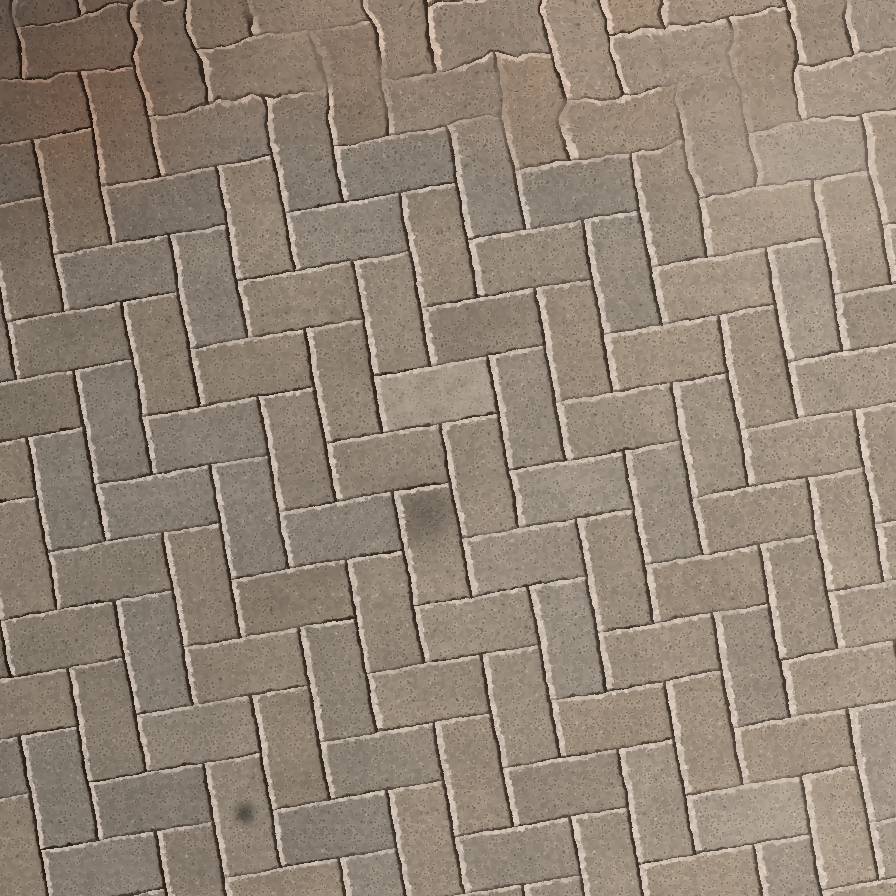
Give the GLSL for this texture, as a WebGL 1 fragment shader.

```glsl
precision highp float;
// Weathered herringbone brick paving, tilted, with sandy joints and a smeared upper edge.
uniform vec2 u_resolution;

float hash(vec2 p) {
    return fract(sin(dot(p, vec2(41.3, 289.1))) * 4375.5);
}

// Cellular noise: distance to the nearest point, and a random value for it
vec2 cellular(vec2 p) {
    vec2 cell = floor(p);
    vec2 nearest = vec2(9.0, 0.0);
    for (int y = -1; y <= 1; y++) {
        for (int x = -1; x <= 1; x++) {
            vec2 c = cell + vec2(float(x), float(y));
            float d = length(c + vec2(hash(c), hash(c + 17.3)) - p);
            if (d < nearest.x) nearest = vec2(d, hash(c + 5.7));
        }
    }
    return nearest;
}

// Layered sines, roughly -1 to 1
float waves(vec2 p) {
    float sum = 0.0;
    float amp = 0.5;
    for (int i = 0; i < 4; i++) {
        sum += amp * sin(p.x + 1.7 * sin(p.y)) * cos(p.y * 0.9 + 1.3 * sin(p.x * 0.7));
        p = mat2(1.5, 1.1, -1.1, 1.5) * p + 2.3;
        amp *= 0.6;
    }
    return sum;
}

// Soft strip along a brick side
float strip(float dist, float width, float soft) {
    return 1.0 - smoothstep(width - soft, width + soft, dist);
}

// Soft round spot
float spot(vec2 offset, float radius) {
    return exp(-dot(offset, offset) / (radius * radius));
}

void main() {
    vec2 uv = gl_FragCoord.xy / u_resolution;
    float soft = max(0.018, 11.0 / u_resolution.y);

    // Tilted paving grid, one unit per brick width, bent more at the top
    vec2 p = mat2(0.985, -0.175, 0.175, 0.985) * (uv - vec2(0.5456, 0.603)) * 15.3;
    float smear = smoothstep(0.83, 0.97, uv.y + 0.1 * uv.x + 0.05 * waves(uv * 9.0));
    vec2 bend = vec2(waves(p * 1.6), waves(p * 1.6 + 8.0));
    p += bend * (0.03 + 0.15 * smear);
    p += 0.016 * vec2(waves(p * 11.0), waves(p * 11.0 + 4.0));

    // Herringbone: the diagonal index tells which half of which brick this is
    vec2 cell = floor(p);
    float k = mod(cell.x - cell.y, 4.0);
    bool upright = k > 0.5 && k < 2.5;
    vec2 center = cell + (upright ? vec2(0.5, k < 1.5 ? 0.0 : 1.0)
                                  : vec2(k > 2.5 ? 1.0 : 0.0, 0.5));
    vec2 halfSize = upright ? vec2(0.5, 1.0) : vec2(1.0, 0.5);
    vec2 q = p - center;
    vec2 lower = halfSize + q;
    vec2 upper = halfSize - q;
    float tone = hash(center * 2.0);

    // Brick face: light from the right, tone per brick, mottling
    float light = mix(0.515, 0.645, smoothstep(0.0, 1.0, uv.x * 0.85 + 0.15 * (1.0 - uv.y)));
    light += 0.05 * (tone - 0.5) + 0.03 * waves(p * 1.7 + tone * 20.0) + 0.02 * waves(uv * 8.0);
    vec3 color = light * mix(vec3(1.0, 0.9, 0.785), vec3(0.98, 0.91, 0.83), hash(center + 31.0));

    // Sandy grain, pits and pale specks
    vec2 grain = cellular(p * 15.0);
    vec2 pit = cellular(p * 9.0 + 0.4 * bend);
    color *= 0.925 + 0.15 * grain.y + 0.03 * waves(p * 23.0);
    color *= 1.0 - 0.28 * (1.0 - smoothstep(0.1, 0.35, grain.x)) * step(0.75, grain.y);
    color *= 1.0 - 0.25 * (1.0 - smoothstep(0.05, 0.3, pit.x)) * step(0.93, pit.y);
    color += 0.1 * (1.0 - smoothstep(0.05, 0.3, pit.x)) * step(pit.y, 0.06);

    // One scuffed pale brick, two dark stains
    float scuff = step(length(center + vec2(1.0, 0.5)), 0.1) * (0.5 + 0.5 * waves(p * 6.0));
    color = mix(color, vec3(0.75, 0.71, 0.65), 0.65 * scuff);
    color *= 1.0 - 0.25 * spot(uv - vec2(0.475, 0.427), 0.035);
    color *= 1.0 - 0.45 * spot(uv - vec2(0.273, 0.092), 0.011);

    // Joints: pale sand on left and top sides, dark gap on right and bottom
    float rough = 0.03 * waves(p * 17.0) + 0.025 * (grain.y - 0.5);
    float spread = 0.75 + 0.5 * uv.x;
    float patchy = clamp(0.65 + 0.6 * waves(p * 2.1 + 6.0), 0.0, 1.0);
    float sand = max(strip(lower.x, 0.095 * spread + rough, soft),
                     strip(upper.y, 0.06 * spread + rough, soft) * (0.6 + 0.4 * patchy));
    float gap = max(strip(upper.x, 0.052 + 0.5 * rough, soft) * (0.7 + 0.3 * patchy),
                    strip(lower.y, 0.032 + rough, soft) * patchy);
    float contact = max(strip(upper.x, 0.06, 0.06), 0.5 * strip(lower.y, 0.04, 0.04));
    float kept = 1.0 - 0.8 * smear * smoothstep(-0.05, 0.4, waves(p * 0.9 + 2.0));
    color *= 1.0 - 0.2 * contact * kept;
    vec3 sandColor = vec3(0.82, 0.765, 0.71) * (0.86 + 0.15 * grain.y + 0.08 * uv.x);
    color = mix(color, sandColor, 0.97 * sand * kept);
    color = mix(color, vec3(0.15, 0.1, 0.065), gap * kept * mix(1.0, 0.65, uv.x));

    // Reddish smears at the upper left, faded patches at the right, dim corner
    float red = max(spot(uv - vec2(0.09, 0.91), 0.13), smear * (0.45 - 0.3 * uv.x));
    color *= mix(vec3(1.0), vec3(1.12, 0.97, 0.89), red);
    vec2 fade = (uv - vec2(0.9, 0.81)) * vec2(1.0, 1.4);
    float faded = 0.5 * spot(fade, 0.13) + 0.25 * spot(uv - vec2(0.87, 0.1), 0.06);
    color = mix(color, vec3(0.77, 0.71, 0.64), faded * (0.8 + 0.3 * waves(uv * 30.0)));
    color *= 1.0 - 0.3 * smoothstep(0.4, 0.0, length(uv - vec2(0.0, 1.0)));

    gl_FragColor = vec4(color, 1.0);
}
```
